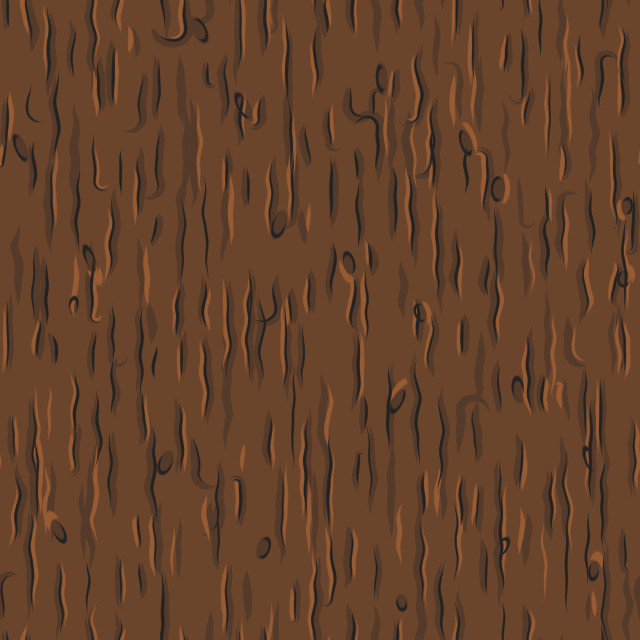
Reproduce this texture procedurally as a three.js fragment shader.

```glsl
// Hand-inked bark: upright pen strokes on flat brown, each with a broad shadow
// and an orange highlight beside it. Strokes sit in a jittered, wrapping grid;
// some curl into hooks, and a sparser grid adds small oval knots.

varying vec2 vUv;

const vec3 BARK = vec3(0.42, 0.27, 0.17);
const vec3 SHADOW = vec3(0.335, 0.228, 0.16);
const vec3 HIGHLIGHT = vec3(0.59, 0.355, 0.20);
const vec3 INK = vec3(0.14, 0.135, 0.13);

const vec2 STROKE_GRID = vec2(30.0, 8.0);
const vec2 KNOT_GRID = vec2(6.0, 7.0);
const vec2 HALF_LENGTH = vec2(0.025, 0.095);  // shortest, longest
const vec2 HOOK_RADIUS = vec2(0.007, 0.021);  // smallest, largest
const float HOOK_SHARE = 0.2;
const float KNOT_SHARE = 0.55;
const float SHADOW_WIDTH = 0.0058;            // half widths
const float HIGHLIGHT_WIDTH = 0.0034;
const float INK_WIDTH = 0.0021;
const float LEAN = 0.06;
const float BEND = 0.007;
const float WOBBLE = 0.011;
const float WOBBLE_RATE = 22.0;
const float EDGE = 0.0012;                    // edge softness

vec3 hash3(vec2 p) {
  vec3 q = fract(p.xyx * vec3(0.1031, 0.1030, 0.0973));
  q += dot(q, q.yxz + 33.33);
  return fract((q.xxy + q.yzz) * q.zyx);
}

// Gradient noise along a line; each seed gives another line.
float lineNoise(float x, float seed) {
  float i = floor(x), f = x - i;
  float a = hash3(vec2(i + 40.0, seed)).x * 2.0 - 1.0;
  float b = hash3(vec2(i + 41.0, seed)).x * 2.0 - 1.0;
  return mix(a * f, b * (f - 1.0), f * f * f * (f * (f * 6.0 - 15.0) + 10.0));
}

float fill(float d) {
  return 1.0 - smoothstep(-EDGE, EDGE, d);
}

// Tapered line: across is the distance from its middle, t runs from -1 to 1.
float pen(float across, float t, float width) {
  float taper = 1.0 - pow(abs(t), 2.5);
  return fill(abs(across) - (width + EDGE) * taper + EDGE);
}

// Cover of shadow, highlight and ink for one stroke centred on the origin.
vec3 stroke(vec2 p, vec2 id) {
  vec3 shape = hash3(id + 11.0);
  vec3 form = hash3(id + 57.0);
  vec3 show = hash3(id + 103.0);
  vec3 vary = hash3(id + 151.0);
  float seed = id.x + id.y * 37.0;
  float halfLen = mix(HALF_LENGTH.x, HALF_LENGTH.y, shape.x);
  if (shape.y > 0.5) p.x = -p.x;
  if (shape.z < 0.3) p.y = -p.y;

  // Follow the upright part, then wrap around the hook below it.
  float along = p.y, across = p.x, tail = 0.0;
  if (form.x < HOOK_SHARE) {
    halfLen *= 0.6;
    float radius = mix(HOOK_RADIUS.x, HOOK_RADIUS.y, form.y * form.y);
    tail = radius * mix(1.4, 3.2, form.z);
    vec2 q = p - vec2(radius, -halfLen);
    if (q.y < 0.0) {
      along = -halfLen - radius * atan(-q.y, -q.x);
      across = radius - length(q);
    }
  }
  float t = (along + 0.5 * tail) / (halfLen + 0.5 * tail);
  across -= LEAN * (vary.x - 0.5) * along + BEND * (vary.y - 0.5) * t * t;
  across -= WOBBLE * lineNoise(along * WOBBLE_RATE, seed);

  // Shadow and highlight lie on opposite sides, sliding along the ink.
  float slide = vary.z - 0.5;
  float loose = 0.004 * lineNoise(along * 30.0, seed + 400.0);
  float dark = pen(across + 0.0045 + loose, t * 0.95 + 0.4 * slide,
                   SHADOW_WIDTH * mix(0.65, 1.35, form.y));
  float light = pen(across - 0.0048 - loose, t * 1.1 - 0.6 * slide,
                    HIGHLIGHT_WIDTH * mix(0.6, 1.3, vary.x));
  float line = pen(across, t, INK_WIDTH * mix(0.65, 1.3, form.z));
  return vec3(dark, light, line) * step(show, vec3(0.86, 0.62, 0.8));
}

// The same three covers for an oval knot with a broken outline.
vec3 knot(vec2 p, vec2 id) {
  vec3 shape = hash3(id + 211.0);
  vec3 vary = hash3(id + 263.0);
  if (shape.x > KNOT_SHARE) return vec3(0.0);
  p.x += (vary.x - 0.5) * 0.9 * p.y;
  vec2 radii = vec2(mix(0.006, 0.010, shape.y), mix(0.010, 0.019, shape.z));
  vec2 q = p / radii;
  float d = (length(q) - 1.0) * radii.x;
  float turn = cos(atan(q.y, q.x) - 6.283 * vary.y);
  float line = fill(abs(d) - 0.0024 * smoothstep(-1.0, 0.5, turn) + 0.0006);
  float rim = fill(abs(d - 0.005) - 0.005 * smoothstep(0.2, 1.0, -turn) + EDGE);
  return vec3(fill(d - 0.003 * vary.z), rim * step(vary.z, 0.5), line);
}

void main() {
  vec3 cover = vec3(0.0);
  for (int i = -2; i <= 2; i++) {
    for (int j = -1; j <= 1; j++) {
      vec2 near = vec2(float(i), float(j));

      // Strokes: every column is shifted up by its own amount.
      float column = floor(vUv.x * STROKE_GRID.x) + near.x;
      float shift = hash3(vec2(mod(column, STROKE_GRID.x), 7.0)).x;
      vec2 cell = vec2(column, floor(vUv.y * STROKE_GRID.y - shift) + near.y);
      vec2 id = mod(cell, STROKE_GRID);
      vec2 jitter = 0.5 + 0.7 * (hash3(id).xy - 0.5);
      vec2 centre = (cell + jitter + vec2(0.0, shift)) / STROKE_GRID;
      cover = max(cover, stroke(vUv - centre, id));

      // Knots
      cell = floor(vUv * KNOT_GRID) + near;
      id = mod(cell, KNOT_GRID);
      centre = (cell + hash3(id + 307.0).xy) / KNOT_GRID;
      cover = max(cover, knot(vUv - centre, id));
    }
  }

  vec3 color = mix(BARK, SHADOW, cover.x);
  color = mix(color, HIGHLIGHT, cover.y);
  color = mix(color, INK, cover.z);
  gl_FragColor = vec4(color, 1.0);
}
```
